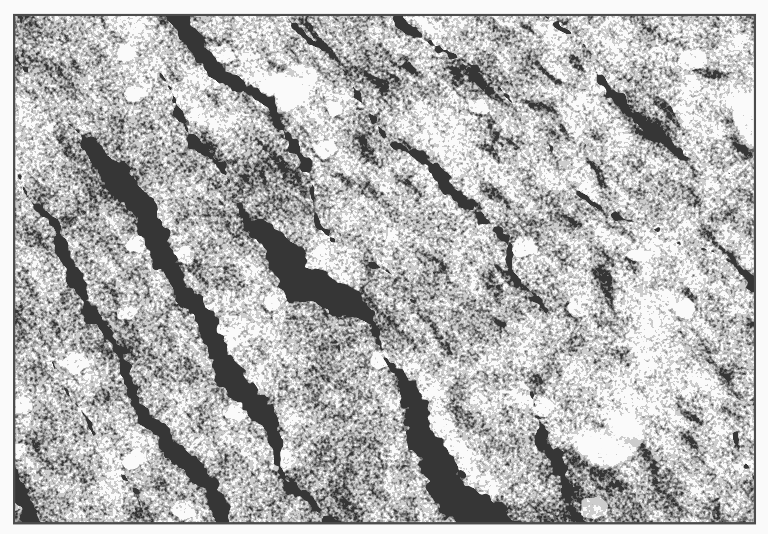
Reproduce this texture procedurally as a WebGL 2 fragment shader.

```glsl
#version 300 es
precision highp float;
// Cracked, furrowed soil on a slope, printed in six flat greys inside a thin frame.
// Stretched gradient noise makes furrows and grain, looped wavy bands make the
// fissures, jittered cells make the stones; the summed tone is then cut into steps.

#define SLOPE 0.82          // fall of the furrows, radians
#define FAN 0.3             // how much steeper they get at lower left
#define CRACKS 9            // number of large fissures
#define CRACK_GAP 0.165     // distance between them
#define CRACK_WIDTH 0.028   // half width of the main fissure
#define MAIN_CRACK 0.70     // place of the main fissure across the slope
#define GRAIN 155.0         // grains per canvas height
#define GRAIN_AMOUNT 0.56
#define BRIGHTNESS 0.1
#define STEP_SOFTNESS 0.04

uniform vec2 u_resolution;
out vec4 outColor;

float hash(vec2 p) {
    vec3 q = fract(p.xyx * 0.1031);
    q += dot(q, q.yzx + 33.33);
    return fract((q.x + q.y) * q.z);
}

float cornerSlope(vec2 cell, vec2 offset) {
    float a = 6.2832 * hash(cell);
    return dot(vec2(cos(a), sin(a)), offset);
}

// Gradient noise scaled to a spread of about one
float noise(vec2 p) {
    vec2 i = floor(p), f = p - i;
    vec2 w = f * f * f * (f * (f * 6.0 - 15.0) + 10.0);
    vec2 e = vec2(1.0, 0.0);
    float low = mix(cornerSlope(i, f), cornerSlope(i + e.xy, f - e.xy), w.x);
    float high = mix(cornerSlope(i + e.yx, f - e.yx), cornerSlope(i + e.xx, f - e.xx), w.x);
    return 4.5 * mix(low, high, w.y);
}

// Distance to a scattered rough stone, in cell units
float stoneDistance(vec2 p, float rarity, float seed) {
    vec2 cell = floor(p);
    vec2 id = cell + seed;
    if (hash(id + 3.1) < rarity) return 1.0;
    vec2 jitter = 0.4 * (vec2(hash(id), hash(id + 7.7)) - 0.5);
    vec2 d = p - cell - 0.5 - jitter;
    float radius = mix(0.13, 0.23, hash(id + 11.3));
    return length(d * vec2(0.85, 1.1)) - radius + 0.022 * noise(p * 5.0 + seed);
}

// Grey steps from the darkest to white
vec3 posterize(float tone) {
    const float shades[6] = float[6](0.21, 0.38, 0.52, 0.65, 0.80, 0.98);
    const float cuts[5] = float[5](-1.9, -1.22, -0.73, -0.2, 0.82);
    float grey = shades[0];
    for (int i = 0; i < 5; i++) {
        float rise = smoothstep(cuts[i] - STEP_SOFTNESS, cuts[i] + STEP_SOFTNESS, tone);
        grey = mix(grey, shades[i + 1], rise);
    }
    return vec3(grey);
}

void main() {
    vec2 p = gl_FragCoord.xy / u_resolution.y;
    float pixel = 1.0 / u_resolution.y;

    // Coordinates along and across the slope
    vec2 downhill = vec2(cos(SLOPE), -sin(SLOPE));
    float along = dot(p, downhill);
    float across = dot(p, vec2(-downhill.y, downhill.x));
    vec2 grainPos = vec2(along, across) + 2.0;
    across -= FAN * along * (across - 0.95);
    float furrowed = smoothstep(0.6, 1.25, across);

    // Broad patches, clods and grain
    float patches = noise(p * 5.0 + 4.3);
    float clods = noise(p * 23.0 + 9.7);
    float tone = BRIGHTNESS + 0.3 * (across - 0.85) + 0.36 * patches + 0.3 * clods;
    tone += 0.34 * noise(grainPos * 72.0);
    tone += GRAIN_AMOUNT * (noise(grainPos * GRAIN) + 0.6 * noise(grainPos.yx * GRAIN * 1.53));

    // Furrows with dark broken gaps
    float bent = across + 0.006 * noise(p * 9.0) + 0.002 * clods;
    float furrow = 0.75 * noise(vec2(along * 7.0, bent * 27.0) + 20.5)
                 + 0.6 * noise(vec2(along * 15.0, bent * 56.0) + 61.2);
    tone += mix(0.18, 0.48, furrowed) * furrow;
    tone -= mix(0.5, 1.5, furrowed) * smoothstep(1.1, 1.8, -furrow);

    // Stones, pale with a shadow at lower left
    for (int k = 0; k < 2; k++) {
        float scale = k == 0 ? 3.1 : 10.5;
        float rarity = k == 0 ? 0.74 : 0.84;
        float seed = 17.0 + 30.0 * float(k);
        float stone = stoneDistance(p * scale, rarity, seed);
        float shadow = stoneDistance(p * scale + vec2(0.05, 0.06), rarity, seed);
        float cover = 1.0 - smoothstep(-0.02, 0.02, stone);
        tone -= 0.9 * (1.0 - cover) * (1.0 - smoothstep(-0.03, 0.03, shadow));
        tone = mix(tone, 1.25 + 0.4 * tone, cover);
    }

    // Fissures with a lit upper bank and a shaded rim
    float open = 0.0;
    float rough = 0.0035 * noise(p * 31.0) + 0.002 * noise(p * 75.0);
    for (int i = 0; i < CRACKS; i++) {
        float row = 5.0 * float(i) + 0.5;
        float centre = 0.07 + CRACK_GAP * (float(i) + 0.3 * (hash(vec2(row, 8.0)) - 0.5));
        float nearness = (centre - MAIN_CRACK) / 0.13;
        float major = exp(-nearness * nearness);
        float wave = 0.018 * noise(vec2(along * 2.7 + 5.0, row))
                   + 0.008 * noise(vec2(along * 9.0 + 5.0, row + 2.0));
        float side = across - centre - wave;
        float swell = 0.25 + 0.6 * major + 0.55 * noise(vec2(along * 3.3 + 9.0, row + 1.0));
        float width = mix(0.013, CRACK_WIDTH, major) * clamp(swell, -0.5, 1.4);
        float gap = abs(side) - width + rough;
        float present = smoothstep(0.0, 0.008, width);
        float bank = smoothstep(0.0, 0.015, side) * (1.0 - smoothstep(0.03, 0.09, side));
        tone += present * bank * (0.25 + 0.6 * major) * smoothstep(-0.6, 0.8, patches + 0.4 * clods);
        tone -= 0.75 * present * exp(-max(gap, 0.0) / 0.009);
        open = max(open, 1.0 - smoothstep(-pixel, pixel, gap));
    }
    tone = mix(tone, -3.0, open);

    // Frame line and white margin
    vec2 uv = gl_FragCoord.xy / u_resolution;
    vec2 inset = min(uv - vec2(0.0185, 0.02), vec2(0.983, 0.972) - uv);
    float edge = min(inset.x * u_resolution.x / u_resolution.y, inset.y);
    vec3 color = mix(vec3(0.98), posterize(tone), smoothstep(-0.5 * pixel, 0.5 * pixel, edge));
    float line = 1.0 - smoothstep(0.0012, 0.0012 + pixel, abs(edge));
    outColor = vec4(mix(color, vec3(0.3), line), 1.0);
}
```
